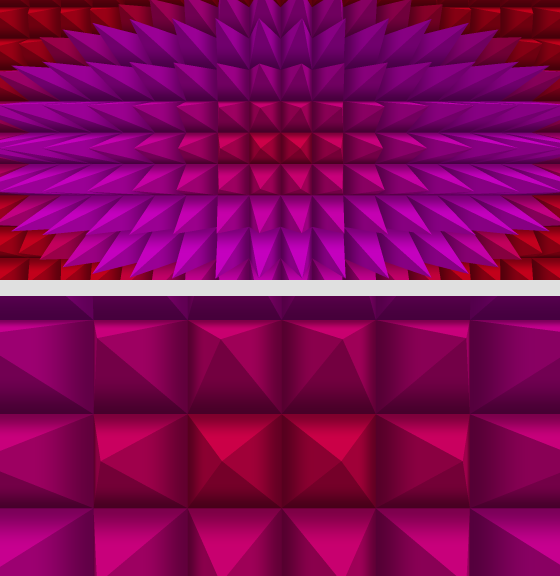
Top, the full canvas; bottom, a detail of the centre.
Write a Shadertoy shader that draws this background.

```glsl
// Field of square pyramids seen from above in perspective, coloured red to magenta by ring.

const float CELL = 0.112;                  // base width, as a share of canvas height
const vec2  VANISH = vec2(0.501, 0.47);    // vanishing point, as a share of the canvas
const float RING_STRETCH = 0.5;            // widens the rings sideways
const float HEIGHT_CENTER = 0.21;          // heights, as a share of the eye distance
const float HEIGHT_CREST = 0.278;
const float CORNER_DROP = 0.75;            // height lost beyond the crest
const vec2  CREST_FADE = vec2(3.3, 5.3);   // ring radii where the crest falls away
const vec3  RED = vec3(1.0, 0.0, 0.25);
const vec3  MAGENTA = vec3(0.96, 0.0, 0.93);
const vec3  CORNER_RED = vec3(0.95, 0.0, 0.13);
const float LIGHT_UP = 0.80;
const float LIGHT_RIGHT = 0.63;
const float LIGHT_LEFT = 0.55;
const float LIGHT_DOWN = 0.46;
const float CREASE_SHADE = 0.62;           // brightness at the foot of a face
const int   SAMPLES = 3;                   // antialiasing samples per axis

float ringRadius(vec2 center) {
    return length(center * vec2(RING_STRETCH, 1.0));
}

float pyramidHeight(float ring) {
    float rise = mix(HEIGHT_CENTER, HEIGHT_CREST, smoothstep(0.0, 3.0, ring));
    return rise * (1.0 - CORNER_DROP * smoothstep(CREST_FADE.x, CREST_FADE.y, ring));
}

vec3 ringColor(float ring) {
    vec3 inner = mix(RED, MAGENTA, smoothstep(-0.6, 3.0, ring));
    return mix(inner, CORNER_RED, smoothstep(3.8, 4.9, ring));
}

float faceLight(vec2 n) {
    if (n.y > 0.5) return LIGHT_UP;
    if (n.y < -0.5) return LIGHT_DOWN;
    return n.x > 0.0 ? LIGHT_RIGHT : LIGHT_LEFT;
}

// Clips the view ray p * (1 - t) against four sloping faces.
// Returns the height of the first hit, or -1, and the normal of the face.
float hitPyramid(vec2 p, vec2 center, float height, out vec2 normal) {
    float low = 0.0, high = 1.0;
    vec2 n = vec2(1.0, 0.0);
    normal = n;
    for (int i = 0; i < 4; i++) {
        float slope = 1.0 - 2.0 * height * dot(n, p);
        float t = height * (1.0 - 2.0 * dot(n, p - center)) / slope;
        if (slope < 0.0) {
            low = max(low, t);
        } else if (t < high) {
            high = t;
            normal = n;
        }
        n = vec2(-n.y, n.x);
    }
    return high >= low ? high : -1.0;
}

vec3 shade(vec2 p) {
    vec2 baseCell = vec2(floor(p.x) + 0.5, floor(p.y + 0.5));
    vec2 inward = vec2(p.x > 0.0 ? -1.0 : 1.0, p.y > 0.0 ? -1.0 : 1.0);
    float nearest = -0.5;
    vec3 color = vec3(0.0);

    // Tall pyramids lean outward, so search the cells toward the center
    for (int j = 0; j < 3; j++) {
        for (int i = 0; i < 4; i++) {
            vec2 center = baseCell + inward * vec2(i, j);
            float ring = ringRadius(center);
            float height = pyramidHeight(ring);
            vec2 normal;
            float t = hitPyramid(p, center, height, normal);
            if (t > nearest) {
                nearest = t;
                float crease = mix(CREASE_SHADE, 1.0, smoothstep(0.0, 0.6, t / height));
                color = ringColor(ring) * faceLight(normal) * crease;
            }
        }
    }
    return color;
}

void mainImage(out vec4 fragColor, in vec2 fragCoord) {
    vec3 sum = vec3(0.0);
    for (int j = 0; j < SAMPLES; j++) {
        for (int i = 0; i < SAMPLES; i++) {
            vec2 jitter = (vec2(i, j) + 0.5) / float(SAMPLES) - 0.5;
            vec2 offset = fragCoord + jitter - VANISH * iResolution.xy;
            sum += shade(offset / (iResolution.y * CELL));
        }
    }
    fragColor = vec4(sum / float(SAMPLES * SAMPLES), 1.0);
}
```
